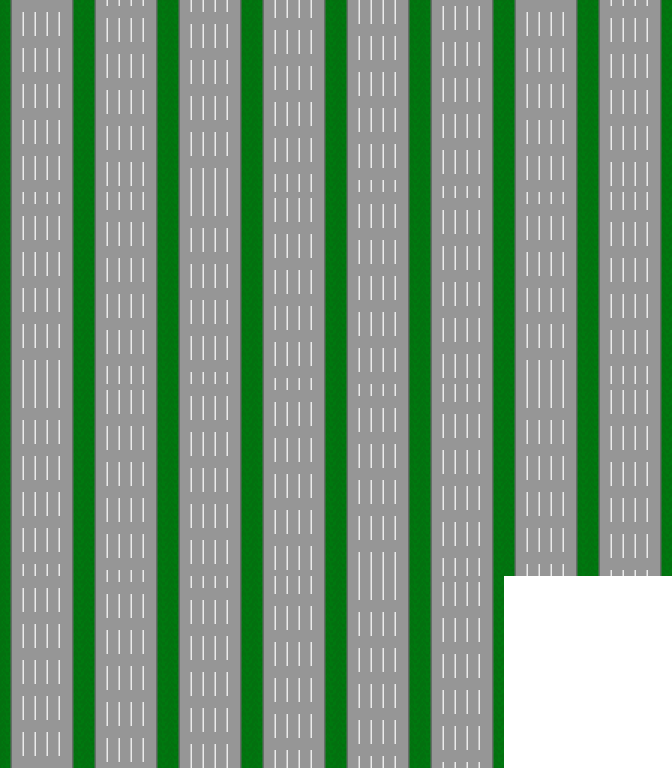
Reproduce this pattern procedurally as a Shadertoy shader.

```glsl
const vec2 SHEET = vec2(448.0, 512.0);   // design units across the canvas
const vec2 TILE = vec2(56.0, 128.0);     // one road strip
const vec2 BLANK_CELL = vec2(6.0, 3.0);  // first empty cell, column and row
const float COLUMNS = 8.0;
const float ROAD_HALF = 20.0;
const float CURB_WIDTH = 1.0;
const float LANE_STEP = 8.0;
const float FIRST_LANE = 15.5;
const float LAST_LANE_INDEX = 3.0;
const float LINE_WIDTH = 1.0;
const float DASH_PERIOD = 24.0;
const float DASH_LENGTH = 16.0;
const float FIRST_SHIFT = 8.0;
const float SHIFT_PER_TILE = 4.0;
const float GRASS_PERIOD = 8.0;
const float LIGHT_GRASS_SHARE = 0.29;
const float SPECK_SHARE = 0.03;

const vec3 ASPHALT = vec3(0.59);
const vec3 CURB = vec3(0.40, 0.43, 0.41);
const vec3 PAINT = vec3(0.92);
const vec3 GRASS_DARK = vec3(0.01, 0.44, 0.06);
const vec3 GRASS_LIGHT = vec3(0.00, 0.47, 0.06);
const vec3 GRASS_SPECK = vec3(0.16, 0.54, 0.18);
const vec3 BLANK = vec3(1.0);

float hash(vec2 p) {
    vec3 q = fract(p.xyx * vec3(0.1031, 0.1030, 0.0973));
    q += dot(q, q.yzx + 33.33);
    return fract((q.x + q.y) * q.z);
}

// Coverage of an edge from its inside distance and the pixel size
float cover(float inside, float pixel) {
    return clamp(inside / pixel + 0.5, 0.0, 1.0);
}

vec3 grassCell(vec2 cell) {
    float h = hash(mod(cell, GRASS_PERIOD) + 3.0);
    vec3 color = mix(GRASS_DARK, GRASS_LIGHT, step(h, LIGHT_GRASS_SHARE));
    return mix(color, GRASS_SPECK, step(1.0 - SPECK_SHARE, h));
}

// Unit grass cells with edges softened over one pixel
vec3 grass(vec2 p, vec2 pixel) {
    vec2 s = p - 0.5;
    vec2 cell = floor(s);
    vec2 f = clamp((fract(s) - 0.5) / pixel + 0.5, 0.0, 1.0);
    vec3 near = mix(grassCell(cell), grassCell(cell + vec2(1.0, 0.0)), f.x);
    vec3 far = mix(grassCell(cell + vec2(0.0, 1.0)), grassCell(cell + 1.0), f.x);
    return mix(near, far, f.y);
}

// Four dashed lane lines
float laneMarks(vec2 local, float shift, vec2 pixel) {
    float lane = clamp(round((local.x - FIRST_LANE) / LANE_STEP), 0.0, LAST_LANE_INDEX);
    float across = abs(local.x - FIRST_LANE - lane * LANE_STEP);
    float halfPeriod = 0.5 * DASH_PERIOD;
    float halfDash = 0.5 * DASH_LENGTH;
    float along = abs(mod(local.y - shift - halfDash + halfPeriod, DASH_PERIOD) - halfPeriod);
    return cover(0.5 * LINE_WIDTH - across, pixel.x) * cover(halfDash - along, pixel.y);
}

void mainImage(out vec4 fragColor, in vec2 fragCoord) {
    vec2 pixel = SHEET / iResolution.xy;
    vec2 p = fragCoord * pixel;
    p.y = SHEET.y - p.y;

    // Each tile advances the dashes by one step
    vec2 cell = floor(p / TILE);
    vec2 local = p - cell * TILE;
    float shift = FIRST_SHIFT + SHIFT_PER_TILE * (cell.x + COLUMNS * cell.y);

    // Verge, curb and road
    float side = abs(local.x - 0.5 * TILE.x);
    vec3 color = grass(local - vec2(0.0, shift), pixel);
    color = mix(color, CURB, cover(ROAD_HALF + CURB_WIDTH - side, pixel.x));
    color = mix(color, ASPHALT, cover(ROAD_HALF - side, pixel.x));
    color = mix(color, PAINT, laneMarks(local, shift, pixel));

    // Empty corner
    vec2 corner = p - BLANK_CELL * TILE;
    float empty = cover(corner.x, pixel.x) * cover(corner.y, pixel.y);
    fragColor = vec4(mix(color, BLANK, empty), 1.0);
}
```
